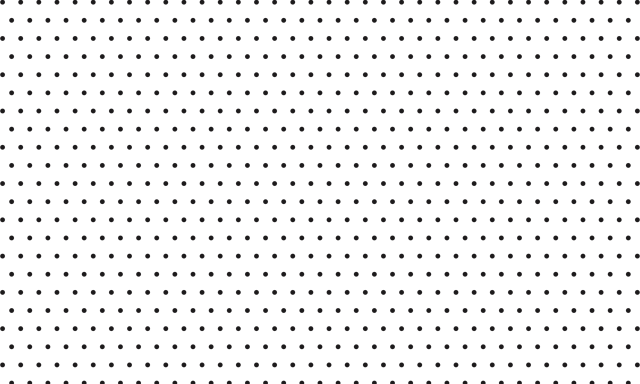
A Shadertoy shader for this pattern:

```glsl
// Lengths are fractions of the canvas width
const float COLUMNS = 36.0;
const float ROWS = 22.0;
const float SPACING = 0.02834;
const float RADIUS = 0.0037;
const vec2 FIRST_DOT = vec2(0.0040, 0.0034); // from the top left corner
const vec3 PAPER = vec3(1.0);
const vec3 INK = vec3(0.115, 0.105, 0.11);

// Signed distance to the nearest dot of the staggered grid
float staggeredDots(vec2 p) {
    vec2 cell = (p - FIRST_DOT) / SPACING;
    float row = clamp(floor(cell.y + 0.5), 0.0, ROWS - 1.0);
    float shift = 0.5 * mod(row, 2.0);
    float column = clamp(floor(cell.x - shift + 0.5), 0.0, COLUMNS - 1.0);
    vec2 offset = cell - vec2(column + shift, row);
    return length(offset) * SPACING - RADIUS;
}

void mainImage(out vec4 fragColor, in vec2 fragCoord) {
    // Top-left origin, square units
    vec2 p = vec2(fragCoord.x, iResolution.y - fragCoord.y) / iResolution.x;
    float pixel = 1.0 / iResolution.x;

    // Edge softened over about one pixel
    float coverage = 1.0 - smoothstep(-0.7 * pixel, 0.7 * pixel, staggeredDots(p));
    fragColor = vec4(mix(PAPER, INK, coverage), 1.0);
}
```
